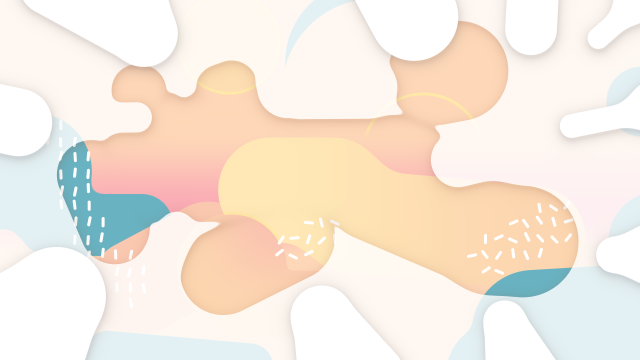
Write a Shadertoy shader that draws this background.

```glsl
// Paper-cut abstract: vivid blobs seen through a wavy opening in a pale veil,
// framed by white lobes. Shapes are smooth blends of capsule distances;
// the sprinkles come from a jittered grid.

const float UNITS = 100.0; // canvas height in design units
const float BLEND = 2.0;
const float VEIL = 0.82;
const float VEIL_SHADOW = 0.16;
const float LOBE_SHADOW = 0.2;
const float SOFTNESS = 1.3;
const vec2 SHIFT = vec2(-0.2, 0.7);
const vec2 CELL = vec2(3.8, 4.5);
const vec3 PEACH = vec3(0.995, 0.845, 0.72);
const vec3 PINK = vec3(0.98, 0.67, 0.71);
const vec3 YELLOW = vec3(1, 0.91, 0.71);
const vec3 APRICOT = vec3(0.99, 0.84, 0.69);
const vec3 CORAL = vec3(0.98, 0.76, 0.69);
const vec3 TEAL = vec3(0.41, 0.7, 0.76);
const vec3 RIBBON = vec3(1, 0.91, 0.66);
const vec3 WARM_SHADE = vec3(0.55, 0.32, 0.25);
const vec3 COOL_SHADE = vec3(0.45, 0.4, 0.4);

float hash(vec2 p) { return fract(sin(dot(p, vec2(127.1, 311.7))) * 43758.5453); }

float cover(float d) { return clamp(0.5 - d * iResolution.y / UNITS, 0.0, 1.0); }

float disc(vec2 p, float x, float y, float r) { return length(p - vec2(x, y)) - r; }

float capsule(vec2 p, float ax, float ay, float bx, float by, float r) {
  vec2 q = p - vec2(ax, ay), s = vec2(bx - ax, by - ay);
  return length(q - s * clamp(dot(q, s) / dot(s, s), 0.0, 1.0)) - r;
}

float join(float a, float b, float k) {
  float h = max(k - abs(a - b), 0.0) / k;
  return min(a, b) - h * h * k * 0.25;
}

void add(inout float d, vec2 p, float ax, float ay, float bx, float by, float r) {
  d = join(d, capsule(p, ax, ay, bx, by, r), BLEND);
}

void carve(inout float d, vec2 p, float ax, float ay, float bx, float by, float r) {
  d = -join(-d, capsule(p, ax, ay, bx, by, r), BLEND);
}

// Opening in the veil: lobes joined, then tongues carved out
float opening(vec2 p) {
  float d = capsule(p, 25.5, 51.4, 31.9, 36.3, 9.7);
  add(d, p, 41., 52.5, 111., 53.7, 14.4);
  add(d, p, 46.3, 60.6, 69.4, 63., 13.4);
  add(d, p, 38.2, 75., 39., 74.8, 7.2);
  add(d, p, 61.5, 75., 64.3, 76., 7.2);
  add(d, p, 121.5, 79.2, 127.3, 80.3, 13.9);
  add(d, p, 62., 24.5, 81., 34., 12.);
  add(d, p, 104.2, 47.9, 136.6, 34., 15.);
  add(d, p, 136.6, 33.6, 145.2, 32.9, 15.5);
  carve(d, p, 13.9, 67.1, 38., 67.4, 4.2);
  carve(d, p, 47.5, 83.8, 51.2, 75.5, 2.5);
  carve(d, p, 79.9, 75.7, 101.9, 75.7, 8.5);
  carve(d, p, 49.1, 36.1, 41.7, 19., 5.1);
  carve(d, p, 127.3, 55.6, 148., 60.6, 7.6);
  return d;
}

// White lobes around the border
float lobes(vec2 p) {
  float d = capsule(p, 40.5, 90.7, 36., 105., 8.8);
  add(d, p, 13.9, 104.6, 39.4, 90.7, 8.8);
  add(d, p, -2.3, 67.6, 5.1, 66., 9.4);
  add(d, p, -2.3, 7.4, 15.7, 17.6, 13.4);
  add(d, p, 9.3, -2., 15.7, 17.8, 13.);
  add(d, p, 89.4, 12., 90.7, -2., 8.1);
  add(d, p, 89.4, 12., 104., -4., 8.3);
  add(d, p, 140., 10.7, 140.5, -4., 5.5);
  add(d, p, 140.5, 10.4, 150.5, -4., 5.5);
  add(d, p, 170.6, 29.2, 185., 29.2, 5.);
  add(d, p, 158.8, 65., 180.6, 69.4, 3.3);
  add(d, p, 166.2, 89.4, 179.4, 101., 3.);
  add(d, p, 147.5, 91.9, 148.2, 104.6, 7.2);
  add(d, p, 110., 104.6, 115., 95.4, 12.3);
  float ends = min(disc(p, 183., 29.4, 9.), disc(p, 183., 71., 7.4));
  return join(d, min(ends, disc(p, 178., 102., 7.)), 6.0);
}

float tealShapes(vec2 p, float lowerLeft) {
  float left = capsule(p, 0., 52.5, 9.3, 52.5, 16.2);
  left = max(join(left, capsule(p, 13.9, 37.5, 39.4, 37.5, 8.6), 5.0), -lowerLeft);
  float right = capsule(p, 148.2, 7.9, 171.3, 9.3, 17.1);
  add(right, p, 138.9, -4.2, 162., -4.2, 15.);
  add(right, p, 182.9, 32.9, 182.9, 7.4, 13.9);
  float crescent = max(disc(p, 101.9, 82.6, 22.7), -disc(p, 104.2, 74.5, 25.9));
  float small = min(disc(p, 178.2, 71.8, 9.7), capsule(p, 30., 1.6, 69.4, -1.9, 6.5));
  return min(min(left, right), min(crescent, small));
}

// Jittered dashes, kept where the cell centre lies in a cluster
float sprinkles(vec2 p) {
  vec2 id = floor(p / CELL), c = (id + 0.5) * CELL;
  float a = min(capsule(c, 18.5, 60., 25., 33., 5.5), capsule(c, 36., 28., 36., 18., 4.));
  float b = min(capsule(c, 80., 32., 91., 36., 4.5), capsule(c, 137., 30., 155., 38., 6.5));
  float angle = (hash(id) - 0.5) * (a < b ? 0.5 : 3.0);
  vec2 q = p - c - (vec2(hash(id + 7.0), hash(id + 13.0)) - 0.5) * vec2(0.6, 1.2);
  vec2 arm = vec2(sin(angle), cos(angle));
  return cover(length(q - arm * clamp(dot(q, arm), -1.0, 1.0)) - 0.42) * step(min(a, b), 0.0);
}

vec3 vividLayer(vec2 p) {
  float glow = (1.0 - smoothstep(41.0, 64.0, p.y)) * smoothstep(28.0, 40.0, p.y);
  vec3 col = mix(PEACH, PINK, glow);
  // Upper disc and ribbon arcs
  float upper = disc(p, 63.7, 88., 13.9), arc = disc(p, 117.6, 57.2, 16.7);
  col = mix(col, mix(APRICOT, YELLOW, 0.4), cover(upper));
  col = mix(col, RIBBON, cover(min(abs(upper), abs(arc)) - 0.4) * smoothstep(61.0, 65.0, p.y));
  // Corals, long yellow blob and teal
  float lowerLeft = capsule(p, 38.2, 20.1, 57.9, 30.6, 13.4);
  col = mix(col, mix(CORAL, APRICOT, 0.3), cover(lowerLeft));
  float yellow = capsule(p, 75.2, 47.2, 92.6, 47.2, 14.6);
  yellow = join(yellow, capsule(p, 97.2, 38.7, 148.2, 34., 14.4), 6.0);
  col = mix(col, mix(YELLOW, APRICOT, smoothstep(75.0, 150.0, p.x)), cover(yellow));
  float coral = disc(p, 64.4, 25.5, 15.3);
  add(coral, p, 67.1, 15.5, 88., 15.5, 9.3);
  float blush = smoothstep(12.0, 38.0, p.y) * smoothstep(50.0, 78.0, p.x);
  col = mix(col, mix(APRICOT, CORAL, blush), cover(coral));
  col = mix(col, RIBBON, cover(abs(coral) - 0.4) * cover(yellow));
  col = mix(col, TEAL, cover(tealShapes(p, lowerLeft)));
  return mix(col, vec3(1), sprinkles(p));
}

void mainImage(out vec4 fragColor, in vec2 fragCoord) {
  vec2 p = fragCoord * UNITS / iResolution.y;
  vec3 col = vividLayer(p);
  // Veil and its shadow inside the opening
  float inner = VEIL_SHADOW * exp(min(opening(p + SHIFT), 0.0) / SOFTNESS);
  col = mix(mix(col, vec3(1), VEIL), mix(col, WARM_SHADE, inner), cover(opening(p)));
  // Border lobes and their shadow
  float outer = LOBE_SHADOW * exp(-max(lobes(p + SHIFT), 0.0) / SOFTNESS);
  col = mix(mix(col, COOL_SHADE, outer), vec3(1), cover(lobes(p)));
  fragColor = vec4(col, 1);
}
```
